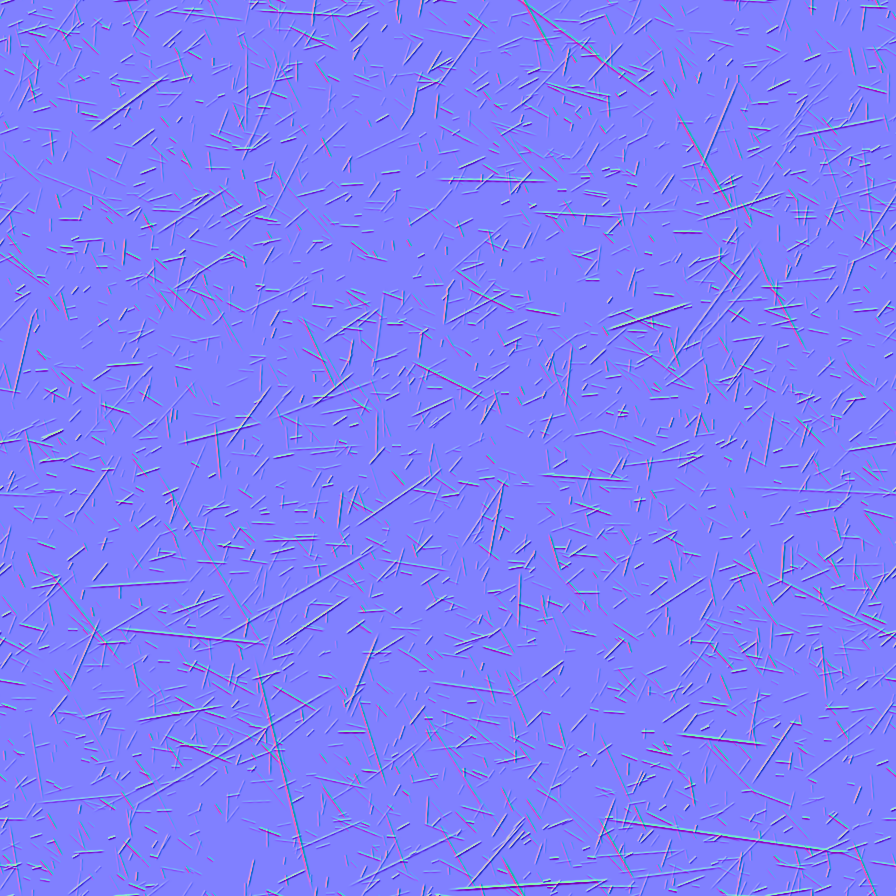
This texture map is drawn by a Shadertoy shader. Its source:

```glsl
// Tangent-space normal map of a flat sheet covered in fine random scratches.
// Three tiling grids scatter short, medium and long grooves; their slopes are
// summed and turned into a normal whose green axis points down.

#define GROOVE_WIDTH 0.0011    // half width of a groove, in canvas units
#define STEEPNESS 3.0          // slope of the deepest grooves
#define MAIN_ANGLE 0.45        // most common direction, in radians
#define ANGLE_BIAS 0.25        // above 0 gathers grooves around MAIN_ANGLE
#define BARE_SHARE 0.25        // share of grooves left out on average

const float PI = 3.14159265;

// Three random values in 0..1 from integer coordinates.
vec3 hash3(vec3 p) {
    uvec3 v = uvec3(p) * 1664525u + 1013904223u;
    v.x += v.y * v.z; v.y += v.z * v.x; v.z += v.x * v.y;
    v ^= v >> 16u;
    v.x += v.y * v.z; v.y += v.z * v.x; v.z += v.x * v.y;
    return vec3(v >> 8u) / 16777216.0;
}

// Tiling pattern of worn and bare patches.
float wear(vec2 uv) {
    vec2 a = 2.0 * PI * uv;
    float waves = sin(2.0 * a.x + a.y + 1.0) * sin(3.0 * a.y - a.x + 2.0);
    return 1.0 - BARE_SHARE + 0.25 * waves;
}

// Slope of one groove at offset p from its centre.
vec2 groove(vec2 p, float turn, float halfLength, float width) {
    float angle = MAIN_ANGLE
        + 0.5 * PI * turn * mix(1.0, abs(turn), ANGLE_BIAS);
    vec2 along = vec2(cos(angle), sin(angle));
    vec2 across = vec2(-along.y, along.x);
    float t = dot(p, along), q = dot(p, across) / width;
    if (abs(q) > 3.0) return vec2(0);
    float taper = 1.0 - smoothstep(0.65, 1.0, abs(t) / halfLength);
    float chatter = 0.8 + 0.2 * sin(t * 620.0 + 40.0 * turn);
    return across * (2.33 * q * exp(-q * q) * taper * chatter);
}

// Summed slope of a grid of grooves. Half lengths stay under half a cell,
// so the four nearest cells are enough.
vec2 scratchLayer(vec2 uv, float cells, int perCell, vec2 lengths,
                  vec2 depths, float width, float seed) {
    vec2 home = floor(uv * cells - 0.5), slope = vec2(0);
    for (int n = 0; n < 4; n++) {
        vec2 cell = home + vec2(n & 1, n >> 1);
        vec2 id = mod(cell, cells);
        float density = wear((id + 0.5) / cells);
        for (int k = 0; k < perCell; k++) {
            float key = seed + 2.0 * float(k);
            vec3 place = hash3(vec3(id, key));
            vec2 offset = uv - (cell + place.xy) / cells;
            float reach = dot(offset, offset);
            if (place.z > density || reach > lengths.y * lengths.y) continue;
            vec3 shape = hash3(vec3(id, key + 1.0));
            float halfLength = mix(lengths.x, lengths.y, shape.y * shape.y);
            if (reach > halfLength * halfLength) continue;
            float depth = mix(depths.x, depths.y, shape.z * shape.z);
            slope += depth * groove(offset, 2.0 * shape.x - 1.0,
                                    halfLength, width);
        }
    }
    return slope;
}

void mainImage(out vec4 fragColor, in vec2 fragCoord) {
    vec2 uv = fragCoord / iResolution.xy;
    // Grooves never get thinner than about a pixel, which keeps edges smooth.
    float width = max(GROOVE_WIDTH, 0.58 / iResolution.y);
    vec2 slope =
        scratchLayer(uv, 26.0, 6, vec2(0.005, 0.019), vec2(0.12, 0.85),
                     width, 100.0)
      + scratchLayer(uv, 9.0, 5, vec2(0.015, 0.055), vec2(0.15, 1.0),
                     width, 200.0)
      + scratchLayer(uv, 3.0, 5, vec2(0.05, 0.166), vec2(0.25, 1.3),
                     width * 1.15, 300.0);
    vec3 normal = normalize(vec3(vec2(-1, 1) * slope * STEEPNESS, 1));
    fragColor = vec4(0.5 + 0.5 * normal, 1);
}
```
